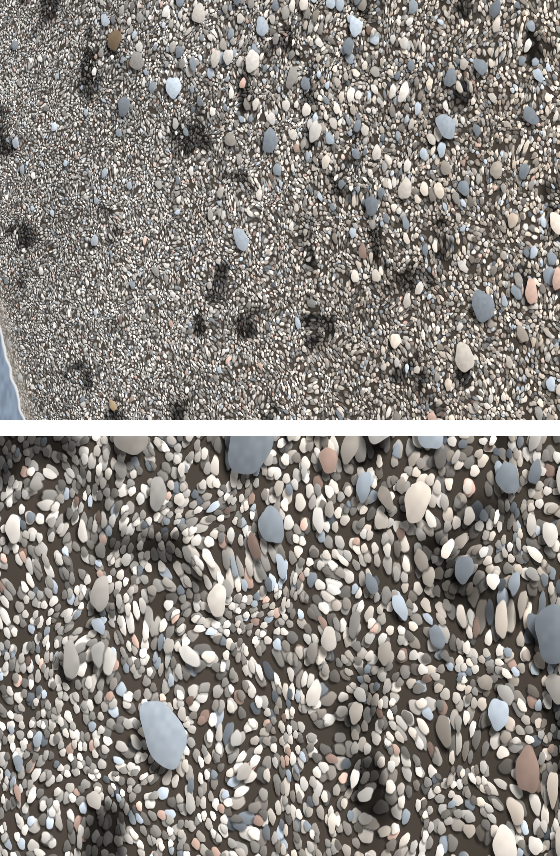
Top: the whole. Bottom: its middle third, enlarged.
This texture is drawn by a WebGL 2 fragment shader. Its source:

```glsl
#version 300 es
precision highp float;
// Sunlit shingle beach: fine gravel, scattered pebbles and a corner of water.

uniform vec2 u_resolution;
out vec4 fragColor;

const float NEAR_ZERO = 0.0065;  // grain size at the left edge
const float GROWTH = 0.0055;     // grain growth towards the right
const float STRETCH = 1.3;       // grains are taller than wide

vec4 hash4(vec2 p) {
    vec4 h = fract(p.xyxy * vec4(0.1031, 0.1030, 0.0973, 0.1099));
    h += dot(h, h.wzxy + 33.33);
    return fract((h.xxyz + h.yzzw) * h.zywx);
}

float valueNoise(vec2 p) {
    vec2 i = floor(p), f = fract(p);
    f = f * f * (3.0 - 2.0 * f);
    return mix(mix(hash4(i).x, hash4(i + vec2(1, 0)).x, f.x),
               mix(hash4(i + vec2(0, 1)).x, hash4(i + 1.0).x, f.x), f.y);
}

float grainSize(float x) { return NEAR_ZERO + GROWTH * x; }

// Perspective map between the canvas and a plane with unit grains
vec2 toGround(vec2 p) {
    float s = grainSize(p.x);
    return vec2(STRETCH * log(s / NEAR_ZERO) / GROWTH, (p.y - 0.5) / s);
}

vec2 toCanvas(vec2 q) {
    float s = NEAR_ZERO * exp(q.x * GROWTH / STRETCH);
    return vec2((s - NEAR_ZERO) / GROWTH, 0.5 + q.y * s);
}

// Pebbles gather in a slanted band at the top and thinly on the right
float pebbleBand(vec2 p) {
    vec2 start = vec2(0.42, 1.05), along = vec2(0.5, -0.38);
    float t = clamp(dot(p - start, along) / dot(along, along), 0.0, 1.0);
    float band = 1.0 - smoothstep(0.05, 0.34, length(p - start - along * t));
    return band + 0.25 * smoothstep(0.8, 1.3, p.x);
}

vec3 stoneColour(vec4 h, float size, float x) {
    float large = smoothstep(1.4, 4.0, size);
    float light = mix(mix(0.42, 1.06, h.x), mix(0.55, 0.98, h.x), large);
    float warmth = h.y * smoothstep(0.1, 1.3, x);
    vec3 tint = mix(vec3(1.01, 0.99, 0.96), vec3(1.06, 0.97, 0.87), warmth);
    if (h.z > mix(0.92, 0.55, large)) tint = vec3(0.85, 0.9, 0.95);
    if (h.z < 0.03) tint = vec3(1.04, 0.87, 0.79);
    if (large > 0.9 && x < 0.3 && h.z < 0.2) tint = vec3(0.75, 0.64, 0.5);
    return light * tint;
}

// Lays one jittered layer of shaded stones and their shadows over the colour
void layStones(inout vec3 colour, vec2 q, float size, float base, float gain, float blur) {
    vec2 g = q / size, cell = floor(g), bestOffset = vec2(0);
    vec4 bestHash = vec4(0);
    float best = 9.0, second = 9.0, shadow = 9.0, edge = blur / size;
    for (int j = -1; j <= 1; j++)
    for (int i = -1; i <= 1; i++) {
        vec2 id = cell + vec2(i, j);
        vec4 place = hash4(id + size * 37.0);
        vec4 look = hash4(id + size * 71.0 + 19.0);
        float density = base + gain * pebbleBand(toCanvas((id + 0.5) * size));
        if (place.x > density) continue;
        vec2 offset = g - id - 0.5 - 0.85 * (place.yz - 0.5);
        float angle = (place.w - 0.4) * 1.5;
        mat2 turn = mat2(cos(angle), -sin(angle), sin(angle), cos(angle));
        vec2 radius = vec2(mix(0.26, 0.44, look.w), 0.5) * mix(0.5, 1.0, fract(look.w * 7.0));
        if (size < 1.5) radius = max(radius, vec2(0.36, 0.42));
        vec2 local = turn * offset / radius;
        float around = atan(local.y, local.x);
        float wobble = 1.0 + 0.07 * sin(3.0 * around + 6.3 * look.y) + 0.04 * sin(5.0 * around + 6.3 * look.x);
        float d = (length(local) - wobble) * radius.x;
        vec2 shifted = turn * (offset + vec2(0.1, 0.13)) / radius;
        shadow = min(shadow, (length(shifted) - 1.0) * radius.x);
        if (d < best) {
            second = best;
            best = d;
            bestHash = look;
            bestOffset = offset / radius.y;
        } else second = min(second, d);
    }
    float dim = mix(0.55, 0.4, smoothstep(1.2, 2.0, size));
    colour *= mix(dim, 1.0, smoothstep(-0.06 - edge * 0.5, 0.06 + edge * 0.5, shadow));
    vec3 stone = stoneColour(bestHash, size, toCanvas(q).x);
    stone *= 0.99 + 0.2 * dot(bestOffset, vec2(0.6, 0.75));
    stone *= 0.95 + 0.1 * valueNoise(q * 1.7);
    stone *= mix(0.66, 1.0, smoothstep(0.0, 0.18 + edge * 0.3, second - best));
    colour = mix(colour, stone, 1.0 - smoothstep(-edge * 0.5, edge * 0.5, best));
}

void main() {
    vec2 p = gl_FragCoord.xy / u_resolution.y;
    vec2 q = toGround(p);
    float blur = 1.3 / u_resolution.y / grainSize(p.x);

    // Gravel bed, bent so that no rows appear
    vec2 bent = q + 2.0 * vec2(valueNoise(q * 0.23), valueNoise(q * 0.23 + 50.0));
    vec3 colour = vec3(0.3, 0.27, 0.24);
    layStones(colour, bent + 0.37, 1.3, 0.96, 0.0, blur);
    colour *= 0.92;
    layStones(colour, bent, 1.0, 0.75, 0.0, blur);

    // Broad light patches and dark hollows
    float broad = valueNoise(p * vec2(7.0, 4.0) + 3.0);
    float hollow = valueNoise(p * vec2(19.0, 9.0) + 11.0) * 0.7 + valueNoise(p * 38.0) * 0.3;
    colour *= mix(0.92, 1.12, broad) * mix(1.0, 0.4, smoothstep(0.62, 0.84, hollow));

    // Pebbles, small to large
    layStones(colour, bent, 1.9, 0.14, 0.35, blur);
    layStones(colour, q, 3.3, 0.04, 0.5, blur);
    layStones(colour, q, 6.2, 0.02, 0.26, blur);
    colour = pow(max(colour, 0.0), vec3(0.92));

    // Fine wet sand, foam and water in the lower left corner
    float shore = p.x - 0.27 * (0.22 - p.y) + 0.006 * (valueNoise(p * 40.0) - 0.5);
    vec3 sand = vec3(0.66, 0.63, 0.59) * (0.85 + 0.3 * valueNoise(p * 300.0));
    colour = mix(sand, colour, 0.35 + 0.65 * smoothstep(0.0, 0.05, shore));
    vec3 water = vec3(0.53, 0.59, 0.66) * (0.9 + 0.2 * valueNoise(p * vec2(160.0, 50.0)));
    water = mix(water, vec3(0.92), smoothstep(-0.009, -0.003, shore));
    colour = mix(water, colour, smoothstep(-0.002, 0.002, shore));

    fragColor = vec4(clamp(colour, 0.0, 1.0), 1.0);
}
```
